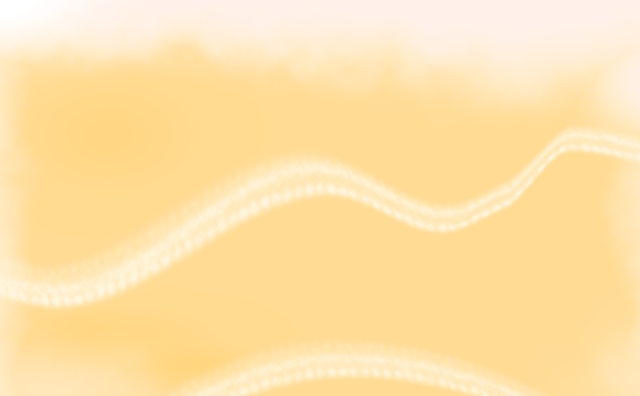
Write a WebGL 2 fragment shader that draws this background.

```glsl
#version 300 es
precision highp float;
// Warm golden backdrop with misty cream borders and two soft woven ribbons.
// Mist is layered value noise over smooth ramps; each ribbon is shaded in
// coordinates running between a lower and an upper boundary curve.
uniform vec2 u_resolution;
out vec4 outColor;

const vec3 SAND  = vec3(1.0, 0.858, 0.575);
const vec3 GOLD  = vec3(1.0, 0.825, 0.46);
const vec3 CREAM = vec3(1.0, 0.925, 0.79);
const vec3 BLUSH = vec3(1.0, 0.945, 0.915);
const vec3 SILK  = vec3(1.0, 0.965, 0.88);

float hash(vec2 p) {
  return fract(sin(dot(p, vec2(127.1, 311.7))) * 43758.545);
}

float noise(vec2 p) {
  vec2 i = floor(p), f = fract(p);
  f = f * f * (3.0 - 2.0 * f);
  return mix(mix(hash(i), hash(i + vec2(1, 0)), f.x),
             mix(hash(i + vec2(0, 1)), hash(i + vec2(1, 1)), f.x), f.y);
}

float fbm(vec2 p) {
  float sum = 0.0, amp = 0.5;
  for (int i = 0; i < 5; i++) {
    sum += amp * noise(p);
    p = p * 2.03 + 17.0;
    amp *= 0.5;
  }
  return sum;
}

float bell(float x, float center, float width) {
  float d = (x - center) / width;
  return exp(-d * d);
}

float blob(vec2 p, vec2 center, vec2 radius) {
  vec2 d = (p - center) / radius;
  return exp(-dot(d, d));
}

// Wave through trough, crest, trough, crest at positions kx, heights ky
float wave(float x, vec4 kx, vec4 ky) {
  float y = ky.x + (ky.y - ky.x) * smoothstep(kx.x, kx.y, x);
  y += (ky.z - ky.y) * smoothstep(kx.y, kx.z, x);
  float lift = 0.38 * smoothstep(kx.z, 0.83, x) + 0.62 * smoothstep(0.79, kx.w, x);
  y += (ky.w - ky.z) * lift;
  y += 0.03 * (1.0 - smoothstep(-0.03, 0.09, x));
  return y - 0.037 * smoothstep(0.9, 1.05, x);
}

// Single hill, steeper on its left side
float hill(float x, vec2 peak) {
  float d = x - peak.x;
  return peak.y - d * d * (d < 0.0 ? 1.85 : 1.3);
}

// Opacity of a woven ribbon: v runs 0..1 across it, s along it
float ribbon(float s, float v, float streak) {
  float fibre = noise(vec2(s * 95.0 + v * 5.0, v * 7.0)) * 0.6
              + noise(vec2(s * 150.0 - v * 9.0, v * 12.0)) * 0.4;
  float bead = 0.5 + 0.5 * sin(s * 226.0 + v * 4.0);
  float body = smoothstep(-0.08, 0.2, v) * (1.0 - smoothstep(0.55, 1.12, v));
  float rim = bell(v, 0.16, 0.14) * (0.3 + 0.28 * bead);
  float core = bell(v, streak, 0.15) * 0.4;
  float fringe = bell(v, 0.86, 0.13) * (0.06 + 0.1 * bead);
  return clamp((0.4 * body + rim + core + fringe) * (0.72 + 0.56 * fibre), 0.0, 1.0);
}

void main() {
  vec2 uv = gl_FragCoord.xy / u_resolution;
  vec2 p = gl_FragCoord.xy / u_resolution.y;
  float cloud = fbm(p * 9.0) - 0.5;
  float broad = fbm(p * 4.0 + 31.0) - 0.5;

  // Golden ground with deeper patches
  float deep = 0.55 * blob(uv, vec2(0.17, 0.66), vec2(0.11, 0.12))
             + 0.7 * blob(uv, vec2(0.15, 0.155), vec2(0.14, 0.06))
             + 0.8 * blob(uv, vec2(0.29, 0.07), vec2(0.09, 0.05));
  vec3 color = mix(SAND, GOLD, min(deep, 1.0));

  // Mist along the top, hanging lower toward the right
  float hem = mix(0.745, 0.61, smoothstep(0.35, 0.85, uv.x));
  float mist = smoothstep(hem, 1.03, uv.y + 0.12 * cloud + 0.06 * broad);
  mist = max(mist, 0.9 * blob(uv, vec2(1.03, 0.8), vec2(0.11, 0.15)));

  // Mist along the sides and in the lower corners
  float wobble = 0.07 * cloud + 0.04 * broad;
  float left = 1.0 - smoothstep(-0.025, 0.065, uv.x + wobble);
  float right = 0.7 * smoothstep(0.94, 1.03, uv.x + wobble);
  vec2 q = uv + vec2(1.6, 1.1) * wobble;
  float corners = 0.6 * blob(q, vec2(0.06, 0.0), vec2(0.17, 0.12))
                + 0.65 * blob(q, vec2(1.02, 0.02), vec2(0.1, 0.16));
  float edges = max(max(0.75 * left, right), corners);
  color = mix(color, CREAM, max(smoothstep(0.0, 0.6, mist), min(edges * 1.2, 1.0)));
  color = mix(color, BLUSH, smoothstep(0.4, 0.95, mist));
  color = mix(color, vec3(1), min(1.0, 1.25 * blob(uv, vec2(0.0, 1.02), vec2(0.13, 0.12))));

  // Long upper ribbon
  float low = wave(uv.x, vec4(0.09, 0.515, 0.69, 0.89), vec4(0.219, 0.504, 0.411, 0.616));
  float high = wave(uv.x, vec4(0.06, 0.48, 0.70, 0.90), vec4(0.327, 0.618, 0.487, 0.685));
  float streak = mix(0.43, 0.65, smoothstep(0.2, 0.5, uv.x));
  color = mix(color, SILK, ribbon(p.x, (uv.y - low) / (high - low), streak));

  // Arched ribbon at the bottom
  low = hill(uv.x, vec2(0.55, 0.045));
  high = hill(uv.x, vec2(0.53, 0.143));
  color = mix(color, SILK, 0.9 * ribbon(p.x, (uv.y - low) / (high - low), 0.5));

  outColor = vec4(color, 1.0);
}
```
